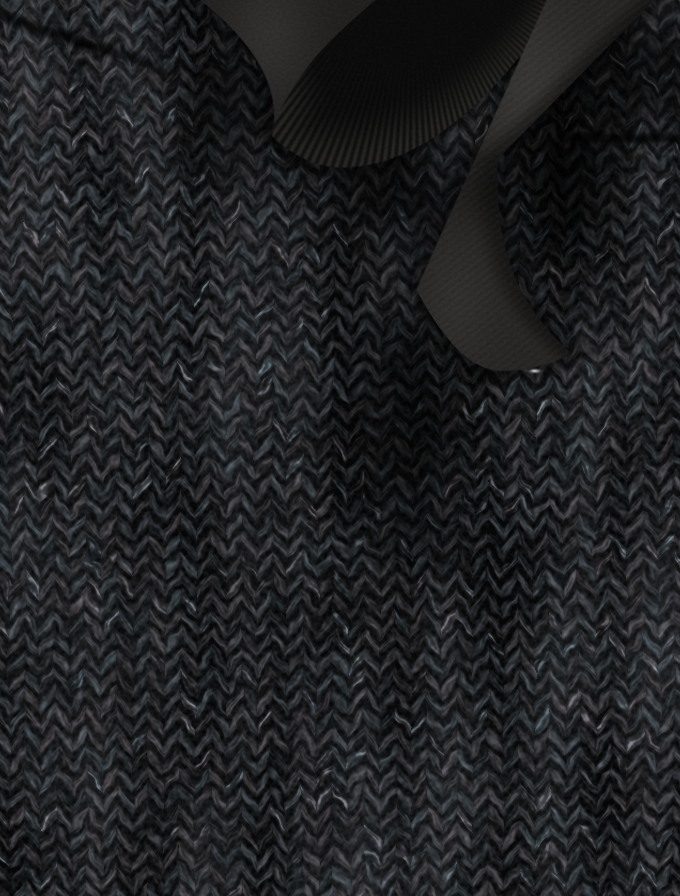
A WebGL 2 fragment shader for this texture:

```glsl
#version 300 es
precision highp float;
// Charcoal herringbone knit with heather flecks, shaded beneath a folded black ribbon.
uniform vec2 u_resolution;
out vec4 fragColor;

float hash(vec2 p) {
  vec3 a = fract(p.xyx * vec3(0.1031, 0.103, 0.0973));
  a += dot(a, a.yzx + 33.33);
  return fract((a.x + a.y) * a.z);
}

vec2 gradient(vec2 cell) {
  float angle = 6.2832 * hash(cell);
  return vec2(cos(angle), sin(angle));
}

// Gradient noise, about -0.7 to 0.7
float noise(vec2 p) {
  vec2 i = floor(p), f = fract(p), w = f * f * f * (f * (f * 6.0 - 15.0) + 10.0);
  vec2 e = vec2(0.0, 1.0);
  float low = mix(dot(gradient(i), f), dot(gradient(i + e.yx), f - e.yx), w.x);
  float high = mix(dot(gradient(i + e), f - e), dot(gradient(i + 1.0), f - 1.0), w.x);
  return mix(low, high, w.y);
}

float blob(vec2 p, vec2 center, vec2 radius) {
  vec2 d = (p - center) / radius;
  return exp(-dot(d, d));
}

// Continuous zigzag rows: 22 columns and 46 rows
vec3 knit(vec2 p) {
  vec2 q = p + 0.006 * vec2(noise(p * 7.0), noise(p * 9.0 + 7.0));
  q += 0.005 * vec2(noise(p * 55.0 + 3.0), noise(p * 60.0 + 19.0));
  float u = q.x * 29.0 + 0.2;
  float arm = abs(fract(u) - 0.5) * 2.0;
  float side = floor(u * 2.0);
  float v = q.y * 46.0 + arm * 0.95;
  vec2 id = vec2(side, floor(v));
  float across = abs(fract(v) - 0.5) + 0.22 * noise(vec2(u * 4.0, v * 3.0));
  float strand = 1.0 - smoothstep(0.06, 0.46, across);
  strand *= 0.75 + 0.25 * smoothstep(0.0, 0.2, arm) * (1.0 - smoothstep(0.8, 1.0, arm));

  // Fibres run along each slanted strand
  float fibre = noise(vec2(u * 3.5 + side * 7.3, v * 4.0));
  float fuzz = noise(p * 150.0) + 0.6 * noise(p * 260.0 + 5.0);
  float column = noise(vec2(p.x * 17.0, p.y * 2.5));
  float light = 0.07 + strand * (0.085 + 0.1 * hash(id) + 0.17 * fibre);
  light += 0.065 * fuzz + 0.07 * column + 0.05 * noise(p * 6.0);
  float fleck = smoothstep(0.8, 1.0, hash(id + 31.0)) * smoothstep(0.0, 0.5, fibre + 0.3 * fuzz);
  light += 0.2 * fleck * strand;
  vec3 tint = mix(vec3(0.89, 1.01, 1.09), vec3(1.03, 0.99, 1.05), hash(id + 57.0));
  return max(light * 1.04, 0.025) * tint;
}

// Ribbon silhouettes are signed: positive inside
float loopShape(vec2 p) {
  float left = 0.306 - 4.9 * (p.y - 0.13) * (p.y - 0.13);
  float dx = p.x - 0.38;
  float base = 0.187 - (dx < 0.0 ? 6.0 : 3.1) * dx * dx;
  return min(p.x - left, base - p.y);
}

float tailRight(float y) {
  return max(0.73 - 0.985 * y, 0.555 + 7.3 * pow(max(y - 0.17, 0.0), 3.0));
}

float tailShape(vec2 p) {
  float left = 0.61 - 0.45 * p.y;
  float dx = p.x - 0.56;
  float base = 0.414 - (dx < 0.0 ? 10.0 : 3.1) * dx * dx;
  return min(min(p.x - left, tailRight(p.y) - p.x), base - p.y);
}

void main() {
  // Height is 1, with y measured downward from the top
  vec2 p = vec2(gl_FragCoord.x, u_resolution.y - gl_FragCoord.y) / u_resolution.y;
  float aa = 1.2 / u_resolution.y;
  vec3 color = knit(p);

  // Seams and soft shadows
  float leftSeam = abs(p.y - 0.018 - 0.32 * p.x);
  color *= 1.0 - 0.7 * (1.0 - smoothstep(0.001, 0.012, leftSeam)) * (1.0 - smoothstep(0.12, 0.22, p.x));
  float rightSeam = abs(p.y - 0.154);
  color *= 1.0 - 0.65 * (1.0 - smoothstep(0.001, 0.01, rightSeam)) * smoothstep(0.6, 0.66, p.x);
  color *= 1.0 - 0.6 * blob(p, vec2(0.46, 0.47), vec2(0.075, 0.16));
  color *= 1.0 - 0.75 * blob(p, vec2(0.63, 0.19), vec2(0.07, 0.12));
  color *= 1.0 - 0.6 * blob(p, vec2(0.25, 0.11), vec2(0.06, 0.11));
  color *= 1.0 - 0.65 * blob(p, vec2(0.44, 0.21), vec2(0.09, 0.07));
  color *= 1.0 - 0.6 * blob(p, vec2(0.72, 0.08), vec2(0.1, 0.07));
  color *= 1.0 - 0.45 * smoothstep(-0.03, 0.0, max(loopShape(p), tailShape(p)));

  // Loop: smooth outer fold and dark underside with fanned ribs
  float grain = noise(p * vec2(260.0, 330.0));
  float fold = 0.419 - 0.86 * p.y - 0.012 * sin(p.y * 25.0) - p.x;
  float outer = 0.125 + 0.06 * blob(p, vec2(0.3, 0.04), vec2(0.05, 0.08)) + 0.02 * grain;
  float rim = 1.0 - smoothstep(0.0, 0.07, loopShape(p));
  vec2 fan = p - vec2(0.46, -0.06);
  float ribs = sin(185.0 * atan(fan.x, fan.y)) * smoothstep(0.1, 0.2, length(fan));
  float under = 0.045 + 0.065 * rim + (0.01 + 0.035 * rim) * ribs + 0.012 * grain;
  vec3 loopColor = mix(under, outer, smoothstep(-aa, aa, fold)) * vec3(1.03, 1.0, 0.97);
  color = mix(color, loopColor, smoothstep(-aa, aa, loopShape(p)));

  // Tail: twisted strip with a fine diagonal weave
  float weave = sin(900.0 * (p.x * 0.6 + p.y * 0.8));
  float sheen = 0.15 + 0.06 * blob(p, vec2(0.59, 0.1), vec2(0.06, 0.1));
  sheen += 0.035 * blob(p, vec2(0.51, 0.34), vec2(0.04, 0.07));
  sheen -= 0.05 * blob(p, vec2(0.54, 0.21), vec2(0.04, 0.04));
  sheen *= mix(0.6, 1.0, smoothstep(0.0, 0.035, tailRight(p.y) - p.x));
  sheen += 0.008 * weave + 0.02 * grain;
  color = mix(color, sheen * vec3(1.03, 1.0, 0.97), smoothstep(-aa, aa, tailShape(p)));

  // Bright glint at the cut end
  color += 0.7 * blob(p, vec2(0.597, 0.414), vec2(0.005, 0.002));
  fragColor = vec4(clamp(color, 0.0, 1.0), 1.0);
}
```
